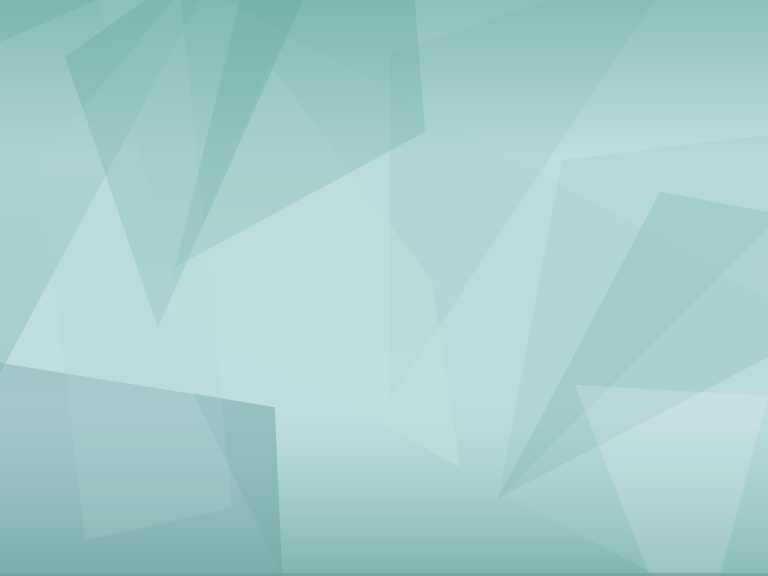
Give the GLSL for this background, as a Shadertoy shader.

```glsl
// Translucent teal shards layered over a soft vertical gradient.
// Each shard is a convex quad built from four half-planes, tinted over the
// layers below with an opacity that varies from canvas top to bottom.

#define ASPECT      (4.0 / 3.0)
#define SKY_TOP     vec3(0.55, 0.75, 0.735)
#define SKY_MIDDLE  vec3(0.745, 0.87, 0.878)
#define SKY_BOTTOM  vec3(0.50, 0.71, 0.69)
#define DEEP_TEAL   vec3(0.40, 0.65, 0.63)
#define SLATE       vec3(0.42, 0.60, 0.63)
#define HAZE        vec3(0.69, 0.84, 0.84)
#define MINT        vec3(0.76, 0.885, 0.865)
#define SAGE        vec3(0.67, 0.83, 0.82)
#define FROST       vec3(0.95, 0.95, 0.97)
#define RIM_HEIGHT  0.005

// Signed distance to the line a-b, positive on its right side
float rightOf(vec2 p, vec2 a, vec2 b) {
    vec2 edge = normalize(b - a);
    return dot(p - a, vec2(edge.y, -edge.x));
}

// Smooth coverage of a convex quad with clockwise corners
float quad(vec2 p, vec2 a, vec2 b, vec2 c, vec2 d) {
    float inside = min(min(rightOf(p, a, b), rightOf(p, b, c)),
                       min(rightOf(p, c, d), rightOf(p, d, a)));
    return clamp(0.5 + inside * iResolution.y, 0.0, 1.0);
}

// Tints one layer; opacity.x applies at the top, opacity.y at the bottom
void tint(inout vec3 color, vec3 ink, vec2 opacity, float y, float coverage) {
    color = mix(color, ink, coverage * mix(opacity.y, opacity.x, y));
}

vec3 backdrop(float y) {
    vec3 color = mix(SKY_MIDDLE, SKY_TOP, clamp((y - 0.73) / 0.27, 0.0, 1.0));
    float floorShade = pow(clamp(1.0 - y / 0.29, 0.0, 1.0), 1.3);
    return mix(color, SKY_BOTTOM, floorShade);
}

void mainImage(out vec4 fragColor, in vec2 fragCoord) {
    vec2 p = fragCoord / iResolution.xy * vec2(ASPECT, 1.0);
    float y = p.y;
    vec3 color = backdrop(y);

    // Wide diagonal band and upper right pane
    tint(color, SAGE, vec2(0.22), y, quad(p,
        vec2(0.136, 1.140), vec2(2.083, 0.069), vec2(2.083, -0.510), vec2(0.321, 0.444)));
    tint(color, DEEP_TEAL, vec2(0.12, 0.08), y, quad(p,
        vec2(0.677, 0.908), vec2(0.955, 1.0), vec2(1.137, 1.0), vec2(0.677, 0.306)));

    // Pale central shard
    tint(color, MINT, vec2(0.30, 0.60), y, quad(p,
        vec2(0.469, 0.887), vec2(0.750, 0.514), vec2(0.799, 0.189), vec2(0.286, 0.462)));

    // Left wedge and its corner
    tint(color, DEEP_TEAL, vec2(0.14, 0.36), y, quad(p,
        vec2(-0.1, 1.0), vec2(0.347, 1.0), vec2(0.0, 0.352), vec2(-0.1, 0.165)));
    tint(color, DEEP_TEAL, vec2(0.25), y, quad(p,
        vec2(-0.1, 1.0), vec2(0.168, 1.0), vec2(0.0, 0.927), vec2(-0.1, 0.8836)));

    // Hanging shards
    tint(color, DEEP_TEAL, vec2(0.36, 0.10), y, quad(p,
        vec2(0.113, 0.901), vec2(0.252, 1.0), vec2(0.526, 1.0), vec2(0.274, 0.431)));
    tint(color, DEEP_TEAL, vec2(0.32, 0.06), y, quad(p,
        vec2(0.417, 1.0), vec2(0.720, 1.0), vec2(0.738, 0.771), vec2(0.304, 0.536)));

    // Lower left slab with a darker sliver
    tint(color, SLATE, vec2(0.40, 0.30), y, quad(p,
        vec2(0.0, 0.370), vec2(0.477, 0.293), vec2(0.490, 0.0), vec2(0.0, 0.0)));
    tint(color, DEEP_TEAL, vec2(0.25, 0.20), y, quad(p,
        vec2(0.335, 0.318), vec2(0.477, 0.293), vec2(0.4835, 0.1465), vec2(0.490, 0.0)));

    // Hazy leaning pane
    tint(color, HAZE, vec2(0.16, 0.22), y, quad(p,
        vec2(0.068, 0.722), vec2(0.3125, 1.014), vec2(0.403, 0.118), vec2(0.148, 0.0625)));

    // Right fan, three overlapping blades from one tip
    vec2 tip = vec2(0.865, 0.135);
    vec2 peak = vec2(1.146, 0.667);
    vec2 shoulder = vec2(ASPECT, 0.632);
    vec2 low = vec2(ASPECT, 0.380);
    tint(color, DEEP_TEAL, vec2(0.10), y, quad(p, vec2(0.976, 0.722), vec2(ASPECT, 0.766), low, tip));
    tint(color, DEEP_TEAL, vec2(0.10), y, quad(p, peak, shoulder, low, tip));
    tint(color, DEEP_TEAL, vec2(0.13), y, quad(p, peak, shoulder, vec2(ASPECT, 0.604), tip));

    // Frosted shard at the lower right
    tint(color, FROST, vec2(0.32, 0.16), y, quad(p,
        vec2(0.998, 0.332), vec2(ASPECT, 0.3125), vec2(1.25, 0.0), vec2(1.128, 0.0)));

    // Thin slate rim along the bottom
    float rim = clamp(0.5 + (RIM_HEIGHT - y) * iResolution.y, 0.0, 1.0);
    color = mix(color, SLATE, 0.6 * rim);

    fragColor = vec4(color, 1.0);
}
```
